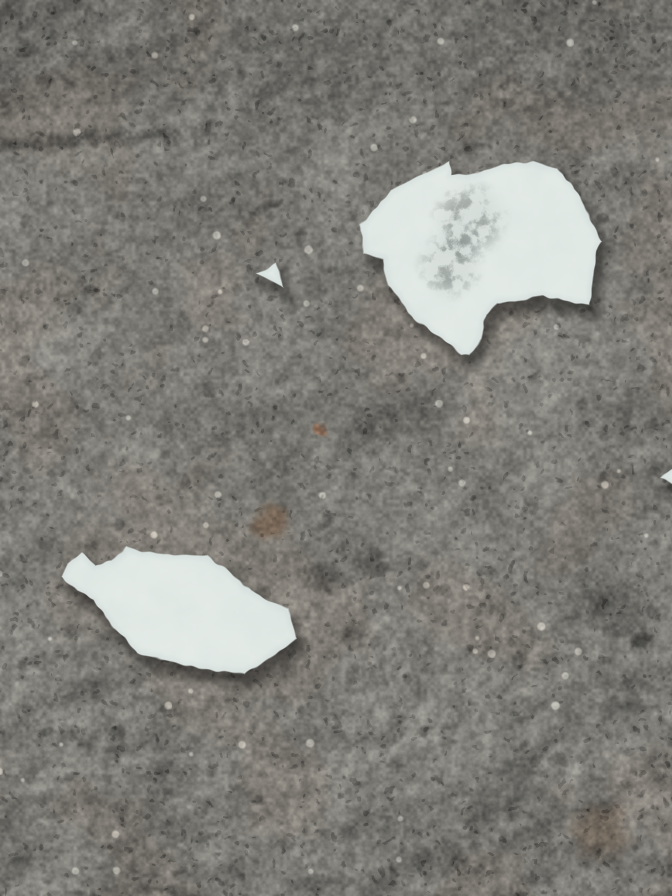
Reproduce this texture procedurally as a Shadertoy shader.

```glsl
// Broken white shell pieces lying on rough grey concrete, seen from above.
// The ground is layered noise with relief, pits, stains and cracks; the shells
// are polygon distance fields with ragged rims, soft shadows and smudges.
// Scene units: the canvas is 5.76 wide and 7.68 high, origin at lower left.

#define SCENE_HEIGHT 7.68
#define GROUND_LEVEL 0.475
#define GRAIN_AMOUNT 0.19
#define RELIEF_AMOUNT 0.30
#define PIT_AMOUNT 0.17
#define RIM_ROUGHNESS 0.022
#define SHADOW_DEPTH 0.42
#define SHADOW_SHIFT vec2(0.05, -0.09)
#define SHELL_COLOR vec3(0.885, 0.915, 0.900)
#define SHELL_SHADE vec3(0.75, 0.80, 0.80)
#define STONE_TINT vec3(1.008, 1.0, 0.955)
#define RUST_TINT vec3(1.10, 0.93, 0.80)

const vec2 LARGE_SHELL[23] = vec2[23](
    vec2(3.09, 5.75), vec2(3.35, 6.05), vec2(3.60, 6.18), vec2(3.86, 6.29), vec2(3.87, 6.18),
    vec2(4.10, 6.19), vec2(4.32, 6.28), vec2(4.57, 6.29), vec2(4.78, 6.23), vec2(4.92, 6.08),
    vec2(5.16, 5.61), vec2(5.11, 5.53), vec2(5.06, 5.06), vec2(4.66, 5.14), vec2(4.27, 5.08),
    vec2(4.17, 4.98), vec2(4.12, 4.77), vec2(4.03, 4.63), vec2(3.96, 4.64), vec2(3.55, 4.95),
    vec2(3.33, 5.23), vec2(3.28, 5.46), vec2(3.11, 5.51));
const vec2 SMALL_SHELL[23] = vec2[23](
    vec2(0.53, 2.74), vec2(0.58, 2.85), vec2(0.70, 2.94), vec2(0.82, 2.84), vec2(0.96, 2.87),
    vec2(1.08, 2.99), vec2(1.22, 2.95), vec2(1.40, 2.93), vec2(1.60, 2.93), vec2(1.78, 2.91),
    vec2(1.98, 2.77), vec2(2.15, 2.62), vec2(2.30, 2.53), vec2(2.47, 2.46), vec2(2.55, 2.21),
    vec2(2.32, 2.04), vec2(2.09, 1.90), vec2(1.85, 1.93), vec2(1.60, 1.97), vec2(1.18, 2.08),
    vec2(0.97, 2.30), vec2(0.80, 2.54), vec2(0.66, 2.62));
// Dark stains: centre, radius, strength
const vec4 STAINS[8] = vec4[8](
    vec4(2.75, 2.73, 0.16, 0.11), vec4(3.20, 2.86, 0.13, 0.08), vec4(5.25, 2.48, 0.24, 0.08),
    vec4(5.50, 2.19, 0.08, 0.20), vec4(3.02, 2.23, 0.12, 0.10), vec4(0.75, 1.72, 0.22, 0.07),
    vec4(5.40, 6.18, 0.18, 0.07), vec4(4.88, 2.45, 0.13, 0.08));

float hash(vec2 p) {
    vec3 q = fract(vec3(p.xyx) * 0.1031);
    q += dot(q, q.yzx + 33.33);
    return fract((q.x + q.y) * q.z);
}

float noise(vec2 p) {
    vec2 i = floor(p), f = fract(p);
    f = f * f * (3.0 - 2.0 * f);
    return mix(mix(hash(i), hash(i + vec2(1, 0)), f.x),
               mix(hash(i + vec2(0, 1)), hash(i + vec2(1, 1)), f.x), f.y);
}

float fbm(vec2 p) {
    float sum = 0.0, amp = 0.5;
    for (int i = 0; i < 5; i++) {
        sum += amp * noise(p);
        p = mat2(1.6, 1.2, -1.2, 1.6) * p + 7.3;
        amp *= 0.5;
    }
    return sum;
}

float segmentDistance(vec2 p, vec2 a, vec2 b) {
    vec2 e = b - a;
    return length(p - a - e * clamp(dot(p - a, e) / dot(e, e), 0.0, 1.0));
}

float polygonDistance(vec2 p, vec2 v[23]) {
    float d = 1e3, side = 1.0;
    for (int i = 0, j = 22; i < 23; j = i++) {
        vec2 a = v[i], b = v[j];
        d = min(d, segmentDistance(p, a, b));
        if ((a.y > p.y) != (b.y > p.y) && p.x < a.x + (b.x - a.x) * (p.y - a.y) / (b.y - a.y)) side = -side;
    }
    return side * d;
}

// Signed distance bound to a clockwise triangle
float chipDistance(vec2 p, vec2 a, vec2 b, vec2 c) {
    vec2 u = normalize(b - a), v = normalize(c - b), w = normalize(a - c);
    return max(max(dot(p - a, vec2(-u.y, u.x)), dot(p - b, vec2(-v.y, v.x))), dot(p - c, vec2(-w.y, w.x)));
}

float piecesDistance(vec2 p) {
    float chips = min(chipDistance(p, vec2(2.20, 5.34), vec2(2.37, 5.42), vec2(2.43, 5.21)),
                      chipDistance(p, vec2(5.66, 3.59), vec2(5.82, 3.69), vec2(5.82, 3.49)));
    return min(chips, min(polygonDistance(p, LARGE_SHELL), polygonDistance(p, SMALL_SHELL)));
}

float blob(vec2 p, vec2 centre, float radius) {
    return smoothstep(1.3, 0.4, length(p - centre) / radius);
}

// Scattered round specks, one per cell at most
float specks(vec2 p, float cells, float density) {
    vec2 id = floor(p * cells), f = fract(p * cells);
    vec2 centre = 0.3 + 0.4 * vec2(hash(id + 3.1), hash(id + 8.7));
    float radius = 0.12 + 0.18 * hash(id + 5.5);
    return step(hash(id), density) * smoothstep(radius + 0.12, radius - 0.08, length(f - centre));
}

vec3 ground(vec2 p) {
    vec2 warped = p + 0.16 * (vec2(fbm(p * 7.0), fbm(p * 7.0 + 31.0)) - 0.5);
    float level = GROUND_LEVEL + 0.015 - 0.06 * smoothstep(5.2, 7.7, p.y) - 0.035 * smoothstep(2.6, 0.0, p.y);
    // Broad mottling, relief lit from the upper left, fine grain
    float rough = 0.45 + 0.55 * smoothstep(3.0, 1.5, p.y) + 0.3 * smoothstep(6.0, 7.0, p.y);
    level += 0.16 * (fbm(p * 1.7 + 4.0) - 0.48);
    level += RELIEF_AMOUNT * rough * (fbm(p * 4.0) - fbm(p * 4.0 + vec2(-0.22, 0.25)));
    level += GRAIN_AMOUNT * (fbm(p * 16.0) - 0.48) + 0.10 * (noise(p * 34.0) - 0.5);
    // Pits and pale grit
    level -= PIT_AMOUNT * (specks(warped, 13.0, 0.22) * 0.6 + specks(warped + 2.7, 5.0, 0.14) * 0.45);
    level += 0.22 * specks(p + 1.3, 9.0, 0.018);
    // Stains, cracks and the soft ridge
    for (int i = 0; i < 8; i++) level -= STAINS[i].w * blob(warped, STAINS[i].xy, STAINS[i].z);
    level -= 0.14 * smoothstep(0.10, 0.0, segmentDistance(warped, vec2(0.0, 6.44), vec2(1.5, 6.52)));
    level -= 0.12 * smoothstep(0.07, 0.0, segmentDistance(warped, vec2(2.15, 5.85), vec2(2.40, 5.95)));
    level -= 0.07 * smoothstep(0.28, 0.0, segmentDistance(warped, vec2(3.0, 3.90), vec2(3.75, 4.35)));
    vec3 color = level * mix(STONE_TINT, vec3(1.03, 0.98, 0.92), 0.6 * smoothstep(0.45, 0.65, fbm(p * 1.2 + 9.0)));
    // Rusty patches and one small pebble
    float rust = 0.8 * blob(warped, vec2(2.32, 3.20), 0.16) + 0.5 * blob(warped, vec2(5.15, 0.55), 0.25);
    color *= mix(vec3(1), RUST_TINT * 0.84, rust);
    return mix(color, vec3(0.52, 0.40, 0.32) * (0.65 + 0.7 * noise(p * 25.0)), blob(warped, vec2(2.76, 4.01), 0.07));
}

vec3 shell(vec2 p, float d) {
    float smudge = blob(p, vec2(4.02, 5.80), 0.30) + blob(p, vec2(3.86, 5.40), 0.26);
    float grime = smudge * smoothstep(0.42, 0.70, fbm(p * 13.0)) + 0.22 * smudge;
    float shade = 0.25 * smoothstep(-0.07, 0.0, d) + 0.25 * fbm(p * 5.0) - 0.1;
    return mix(SHELL_COLOR, SHELL_SHADE, shade) - 0.20 * grime;
}

void mainImage(out vec4 fragColor, in vec2 fragCoord) {
    float pixel = SCENE_HEIGHT / iResolution.y;
    vec2 p = fragCoord * pixel;
    vec2 ragged = p + RIM_ROUGHNESS * (vec2(noise(p * 14.0), noise(p * 14.0 + 50.0)) - 0.5);
    float d = piecesDistance(ragged);
    float shadow = smoothstep(0.10, -0.06, piecesDistance(p - SHADOW_SHIFT));
    vec3 color = ground(p) * (1.0 - SHADOW_DEPTH * shadow);
    color = mix(color, shell(p, d), smoothstep(pixel, -pixel, d));
    fragColor = vec4(clamp(color, 0.0, 1.0), 1.0);
}
```
